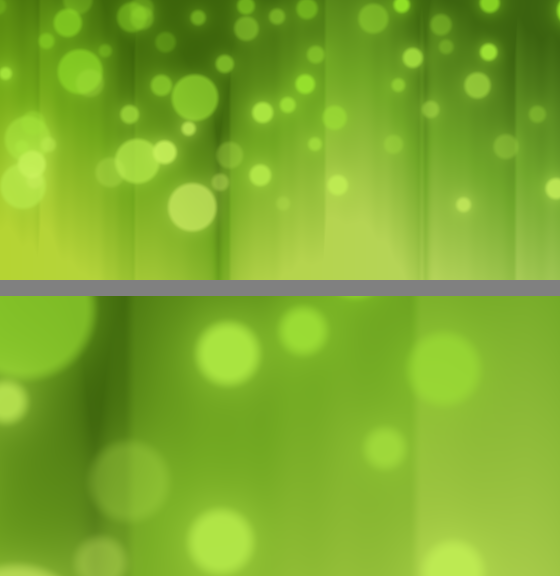
Top, the full canvas; bottom, a detail of the centre.
Reproduce this background procedurally as a WebGL 1 fragment shader.

```glsl
precision highp float;

uniform vec2 u_resolution;

#define DISC_COUNT 60
#define BIG_DISCS 6.0
#define BIG_RADIUS 0.084
#define EDGE_BLUR 0.010
#define GLOW_WIDTH 0.024
#define GLOW_STRENGTH 0.4
#define PANEL_WIDTH 0.34
#define PANEL_START 0.15
#define SEAM_SPACING 0.74
#define SEAM_START 0.04
#define SWELL_PERIOD 1.3
#define SWELL_DEPTH 0.19

const float TAU = 6.2831853;

float hash(float n) {
  return fract(sin(n * 12.9898 + 4.137) * 43758.547);
}

// One-dimensional gradient noise, roughly -0.5 to 0.5
float gradientNoise(float x) {
  float cell = floor(x);
  float f = x - cell;
  float left = (hash(cell) * 2.0 - 1.0) * f;
  float right = (hash(cell + 1.0) * 2.0 - 1.0) * (f - 1.0);
  return mix(left, right, f * f * f * (f * (f * 6.0 - 15.0) + 10.0));
}

// Lightness of the hanging folds across the canvas
float curtainShade(float x) {
  float swell = SWELL_DEPTH * cos((x - SWELL_PERIOD) * TAU / SWELL_PERIOD);

  // Panels start light at a crisp edge and darken to the right
  float f = fract((x - PANEL_START) / PANEL_WIDTH);
  float panel = 0.07 - 0.15 * (f - smoothstep(0.95, 1.0, f));

  // Narrow dark creases
  float s = (x - SEAM_START) / SEAM_SPACING;
  float seamDistance = abs(fract(s + 0.5) - 0.5) * SEAM_SPACING;
  float seam = 0.22 * exp(-seamDistance / 0.075)
             + 0.08 * exp(-pow(seamDistance / 0.014, 2.0));
  seam *= smoothstep(0.1, 0.6, x);

  float streaks = 0.14 * gradientNoise(x * 7.0 + 3.0)
                + 0.08 * gradientNoise(x * 19.0 + 40.0);
  return swell + panel - seam + streaks;
}

// Dark leaf green through mid green to pale lime
vec3 greenRamp(float t) {
  vec3 dark = vec3(0.23, 0.385, 0.05);
  vec3 middle = vec3(0.44, 0.655, 0.145);
  vec3 light = vec3(0.71, 0.83, 0.33);
  t = clamp(t, 0.0, 1.0) * 2.0;
  return mix(mix(dark, middle, min(t, 1.0)), light, max(t - 1.0, 0.0));
}

// Soft disc with a faint halo
float discMask(float d, float radius) {
  float body = 1.0 - smoothstep(radius - EDGE_BLUR, radius + EDGE_BLUR, d);
  float halo = GLOW_STRENGTH * exp(-max(d - radius, 0.0) / GLOW_WIDTH);
  return mix(halo, 1.0, body);
}

void main() {
  vec2 p = gl_FragCoord.xy / u_resolution.y;
  float aspect = u_resolution.x / u_resolution.y;
  float across = p.x / aspect;

  // Curtain, lighter towards the floor and less yellow to the right
  float shade = curtainShade(across * 2.0);
  vec3 color = greenRamp(0.04 + 0.95 * (1.0 - p.y) + shade);
  color.b *= mix(0.6, 1.2, across);

  // Scattered lights: a few big ones at the left, small ones mostly high
  for (int i = 0; i < DISC_COUNT; i++) {
    float n = float(i);
    float big = 1.0 - step(BIG_DISCS, n);
    vec2 spread = fract(n * vec2(0.7549, 0.5698) + vec2(0.0, 0.25));
    vec2 jitter = vec2(hash(n + 11.0), hash(n + 53.0)) - 0.5;

    vec2 small = vec2(pow(spread.x, 1.15), 1.03 - 0.8 * pow(spread.y, 1.3));
    vec2 large = vec2(0.04 + 0.4 * spread.x, 0.2 + 0.55 * spread.y);
    vec2 center = mix(small, large, big);
    center += jitter * mix(vec2(0.1, 0.1), vec2(0.03, 0.06), big);
    center.x *= aspect;

    float size = hash(n + 97.0);
    float radius = mix(mix(0.02, 0.054, size),
                       BIG_RADIUS * mix(0.92, 1.06, size), big);
    float opacity = mix(mix(0.3, 0.98, hash(n + 131.0)),
                        mix(0.35, 0.8, hash(n + 7.0)), big);

    // Lights turn from green to pale yellow as they hang lower
    float warmth = 1.2 - 1.3 * center.y + 0.5 * (hash(n + 171.0) - 0.5);
    vec3 tint = mix(vec3(0.57, 0.89, 0.15), vec3(0.85, 0.96, 0.42),
                    clamp(warmth, 0.0, 1.0));
    color = mix(color, tint, opacity * discMask(distance(p, center), radius));
  }

  gl_FragColor = vec4(color, 1.0);
}
```
